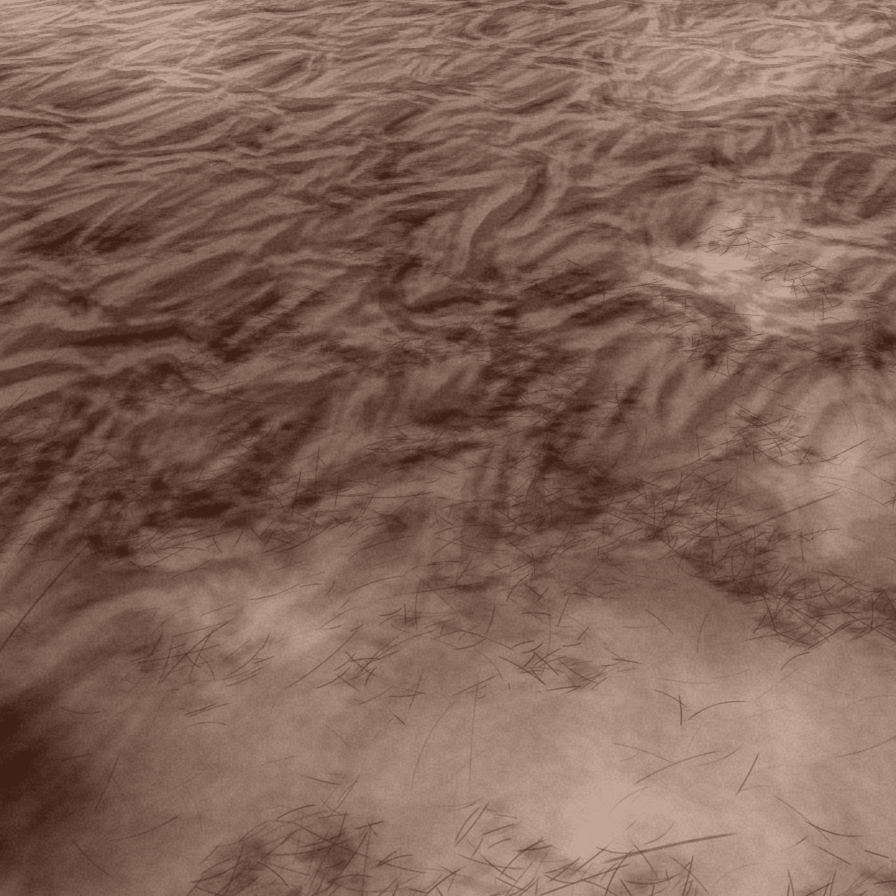
Reproduce this texture procedurally as a Shadertoy shader.

```glsl
// Trampled sand under trees, seen at a slant: dappled light, soft hollows
// and drifts of fallen pine needles. The ground is a perspective plane with
// noise relief; the needles are bent strokes scattered over jittered grids.

#define HORIZON 1.35
#define DEPTH_SCALE 1.1
#define BASE_TONE 0.41
#define CONTRAST 1.2
#define RELIEF 0.042
#define HOLLOW_DEPTH 0.22
#define NEEDLE_LAYERS 15
#define NEEDLE_WIDTH 0.0007
#define NEEDLE_DARKNESS 0.62
#define GRAIN 0.12
#define SHADE_COLOR vec3(0.31, 0.20, 0.15)
#define LIGHT_COLOR vec3(0.71, 0.60, 0.54)

float hash(vec2 p) {
    vec3 q = fract(p.xyx * 0.1031);
    q += dot(q, q.yzx + 33.33);
    return fract((q.x + q.y) * q.z);
}

// Slope of a random direction at a lattice corner
float corner(vec2 i, vec2 f, vec2 o) {
    float a = 6.2832 * hash(i + o);
    return dot(vec2(cos(a), sin(a)), f - o);
}

// Gradient noise centered on one half
float noise(vec2 p) {
    vec2 i = floor(p), f = fract(p);
    vec2 u = f * f * f * (f * (f * 6.0 - 15.0) + 10.0);
    return 0.5 + 0.9 * mix(mix(corner(i, f, vec2(0, 0)), corner(i, f, vec2(1, 0)), u.x),
                           mix(corner(i, f, vec2(0, 1)), corner(i, f, vec2(1, 1)), u.x), u.y);
}

float fbm(vec2 p) {
    float sum = 0.0, amp = 0.5;
    for (int i = 0; i < 4; i++) {
        sum += amp * noise(p);
        p = mat2(1.6, 1.2, -1.2, 1.6) * p + 17.3;
        amp *= 0.5;
    }
    return sum / 0.9375;
}

// Height of the sand: trodden lumps with a few folded crests
float sandHeight(vec2 g) {
    vec2 p = vec2(g.x, g.y - 0.2 * g.x) * vec2(6.5, 6.5) + 40.0;
    p += 0.8 * (noise(p * 0.7 + 9.0) - 0.5);
    float crest = 1.0 - abs(2.0 * noise(p * 1.3 + 5.0) - 1.0);
    return 0.75 * fbm(p) + 0.25 * crest;
}

// Soft elliptical pool of light or shadow
float pool(vec2 uv, vec2 center, vec2 radius) {
    vec2 q = (uv - center) / radius;
    return exp(-dot(q, q));
}

// One grid of bent strokes; view holds the sideways offset and depth scale
float needles(vec2 g, vec2 view, float z, float cell, float seed, float density, float width) {
    float clear = 1.0;
    vec2 p = g / cell + seed * vec2(7.31, 3.77) + 50.0;
    vec2 id = floor(p);
    for (int y = -1; y <= 1; y++)
    for (int x = -1; x <= 1; x++) {
        vec2 c = id + vec2(x, y);
        vec2 key = c + seed * 19.0;
        float presence = smoothstep(0.0, 0.12, density - hash(key));
        if (presence <= 0.0) continue;
        vec2 jitter = vec2(hash(key + 71.7), hash(key + 133.1));
        float shape = hash(key + 211.9);
        float turn = 2.0 * hash(key + 307.3) - 1.0;
        float angle = 0.35 + 1.3 * turn * abs(turn);
        vec2 along = vec2(cos(angle), sin(angle));
        vec2 across = vec2(-along.y, along.x);
        vec2 d = (p - c - jitter) * cell;
        float halfLength = cell * mix(0.3, 0.98, shape);
        float s = dot(d, along) / halfLength;
        if (abs(s) > 1.0) continue;
        float bend = halfLength * 0.45 * (jitter.x - 0.5);
        float off = abs(dot(d, across) - bend * (s * s - 0.3));
        // Ground distance turned into canvas distance
        off /= length(vec2(across.x * z, dot(across, view) * z * z));
        float stroke = 1.0 - smoothstep(width - 0.001, width + 0.001, off);
        stroke *= 1.0 - smoothstep(0.7, 1.0, abs(s));
        clear *= 1.0 - stroke * presence * mix(0.2, 0.95, jitter.y);
    }
    return 1.0 - clear;
}

void mainImage(out vec4 fragColor, in vec2 fragCoord) {
    vec2 uv = fragCoord / iResolution.xy;
    float z = 1.0 / (HORIZON - uv.y);
    vec2 view = vec2(uv.x - 0.5, DEPTH_SCALE);
    vec2 g = view * z;

    // Dappled light through the canopy
    vec2 w = uv + 0.15 * (vec2(fbm(uv * 5.0 + 3.0), fbm(uv * 5.0 + 31.0)) - 0.5);
    float tone = BASE_TONE + 0.16 * (1.0 - smoothstep(0.2, 0.42, uv.y));
    tone += 0.09 * smoothstep(0.7, 0.95, uv.y);
    tone += 0.46 * pool(w, vec2(0.10, 1.00), vec2(0.25, 0.08));
    tone += 0.42 * pool(w, vec2(0.85, 0.95), vec2(0.20, 0.06));
    tone += 0.48 * pool(w, vec2(0.85, 0.70), vec2(0.10, 0.07));
    tone += 0.44 * pool(w, vec2(0.92, 0.46), vec2(0.12, 0.08));
    tone += 0.30 * pool(w, vec2(0.30, 0.30), vec2(0.13, 0.07));
    tone += 0.38 * pool(w, vec2(0.72, 0.08), vec2(0.32, 0.19));
    tone -= 0.66 * pool(w, vec2(0.01, 0.13), vec2(0.16, 0.15));
    tone -= 0.13 * pool(w, vec2(0.20, 0.58), vec2(0.40, 0.20));
    tone += 0.25 * (fbm(uv * vec2(5.0, 7.0) + 60.0) - 0.5);

    // Relief shading and dark hollows
    float rough = mix(0.25, 1.0, smoothstep(0.2, 0.55, uv.y + 0.2 * (0.5 - uv.x)));
    vec2 toLight = vec2(-0.003, 0.008);
    float h = sandHeight(g);
    float slope = (sandHeight(g + toLight) - sandHeight(g - toLight)) / 0.017;
    tone -= RELIEF * rough * clamp(slope, -4.0, 4.0);
    tone -= HOLLOW_DEPTH * rough * (1.0 - smoothstep(0.34, 0.47, h));

    // Drifts of needles, thinning out with distance
    float belt = 0.10 * pool(uv, vec2(0.6, 0.47), vec2(0.5, 0.13));
    float drift = smoothstep(0.46, 0.68, fbm(g * vec2(4.5, 7.0) + 23.0) + belt);
    float near = 1.0 - smoothstep(0.5, 0.95, uv.y);
    float density = near * (0.10 + 0.62 * drift);
    float litter = smoothstep(0.4, 0.75, fbm(g * vec2(26.0, 48.0) + 7.0));
    tone -= drift * mix(0.5, 1.0, near) * (0.06 + 0.26 * litter);
    float clear = 1.0;
    for (int i = 0; i < NEEDLE_LAYERS; i++) {
        float k = float(i);
        float cell = 0.028 + 0.0028 * k;
        clear *= 1.0 - 0.8 * needles(g, view, z, cell, k + 1.0, density, NEEDLE_WIDTH / z);
    }
    // Sparse long twigs
    clear *= 1.0 - needles(g, view, z, 0.2, 37.0, 0.25 * near, 1.8 * NEEDLE_WIDTH / z);
    tone = mix(tone, -0.08, NEEDLE_DARKNESS * (1.0 - clear));

    // Fine grains of sand
    tone += GRAIN * (noise(uv * 350.0) - 0.5) + 0.08 * (noise(g * vec2(90.0, 120.0)) - 0.5);

    tone = 0.44 + CONTRAST * (tone - 0.42);
    fragColor = vec4(mix(SHADE_COLOR, LIGHT_COLOR, clamp(tone, -0.18, 1.12)), 1.0);
}
```
